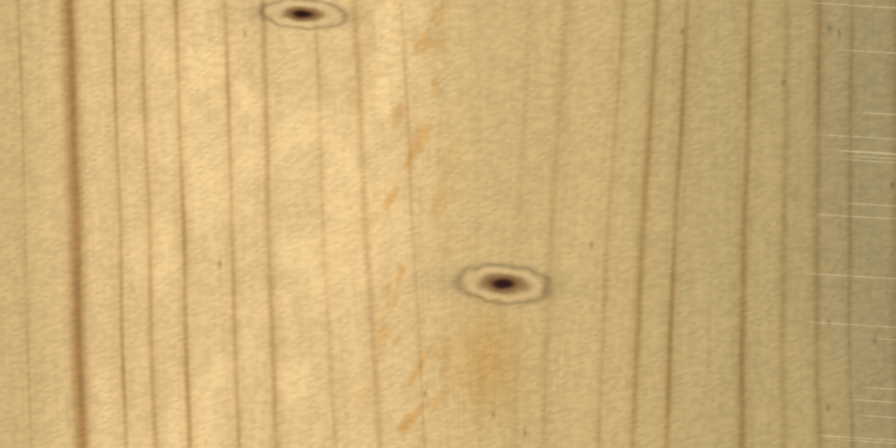
A Shadertoy shader for this texture:

```glsl
// Planed softwood board: leaning growth rings, fine fibre flecks and two knots.
// Rings are soft lines on a jittered lattice in a warped x coordinate; light
// falls off to the right, and noise adds flecks, resin streaks and mottling.

const vec3 HONEY   = vec3(0.875, 0.745, 0.525);
const vec3 TAN     = vec3(0.805, 0.695, 0.475);
const vec3 OLIVE   = vec3(0.730, 0.640, 0.440);
const vec3 SHADOW  = vec3(0.635, 0.570, 0.400);
const vec3 GLOW    = vec3(0.965, 0.825, 0.590);
const vec3 RING_TINT = vec3(0.85, 0.80, 0.74);
const vec3 BAND_TINT = vec3(0.81, 0.74, 0.67);
const vec3 RESIN_TINT = vec3(0.95, 0.87, 0.74);
const vec3 KNOT_CORE = vec3(0.20, 0.11, 0.09);
const vec3 KNOT_RIM  = vec3(0.56, 0.42, 0.26);

const int   RING_COUNT = 22;
const float RING_STEP  = 0.094;
const float BAND_X     = 0.153;
const float FLECK_GAIN = 0.085;
const int   SCRATCH_COUNT = 18;
const int   SPECK_COUNT   = 14;
const vec2  KNOT_A = vec2(1.125, 0.366);
const vec2  KNOT_B = vec2(0.677, 0.969);

float hash(vec2 p) {
    return fract(sin(dot(p, vec2(127.1, 311.7))) * 43758.5453);
}

float noise(vec2 p) {
    vec2 i = floor(p), f = fract(p);
    f = f * f * (3.0 - 2.0 * f);
    return mix(mix(hash(i), hash(i + vec2(1, 0)), f.x),
               mix(hash(i + vec2(0, 1)), hash(i + vec2(1, 1)), f.x), f.y);
}

float fbm(vec2 p) {
    return 0.55 * noise(p) + 0.3 * noise(p * 2.1 + 7.3) + 0.15 * noise(p * 4.3 + 3.1);
}

float bell(float d, float width) {
    return exp(-d * d / (width * width));
}

// Position across the rings, which lean towards the middle of the board
float ringCoord(vec2 p) {
    float left = 0.026 + 0.03 * smoothstep(0.6, 0.9, p.x);
    float right = -0.055 * (1.0 - smoothstep(1.35, 1.85, p.x));
    float lean = mix(left, right, smoothstep(0.9, 1.25, p.x));
    float wobble = 0.01 * (noise(vec2(p.x * 3.0, p.y * 4.0)) - 0.5);
    return p.x - lean * (1.0 - p.y) + wobble;
}

float rings(float x, float y) {
    float sum = 0.0;
    for (int i = 0; i < RING_COUNT; i++) {
        float id = float(i);
        float h = hash(vec2(id, 4.0));
        float center = (id + 0.5 + 0.6 * (h - 0.5)) * RING_STEP;
        float d = x - center;
        float width = mix(0.005, 0.010, hash(vec2(id, 9.0)));
        float gap = smoothstep(0.86, 0.96, center) - smoothstep(1.18, 1.27, center);
        float strength = mix(0.4, 1.0, hash(vec2(id, 2.0))) * (1.0 - 0.8 * gap);
        strength *= 0.7 + 0.5 * noise(vec2(id * 5.0, y * 6.0));
        sum += strength * (0.8 * bell(d, width) + 0.25 * bell(d, 0.024));
    }
    return min(sum, 1.1);
}

vec3 boardLight(vec2 p) {
    float x = p.x + 0.12 * (fbm(p * vec2(3.0, 2.0)) - 0.5);
    vec3 c = mix(TAN, HONEY, smoothstep(-0.04, 0.2, x));
    c = mix(c, TAN, smoothstep(0.84, 1.16, x));
    c = mix(c, OLIVE, smoothstep(1.32, 1.64, x));
    return mix(c, SHADOW, smoothstep(1.70, 1.98, x));
}

vec3 addKnot(vec3 wood, vec2 p, vec2 center, vec2 radius) {
    vec2 q = (p - center) / radius;
    q.y += 0.15 * q.x;
    float d = length(q) + 0.35 * (noise(p * 45.0) - 0.5);
    wood *= 1.0 - 0.14 * bell(length(q * vec2(0.45, 0.8)) - 0.4, 1.0);
    wood = mix(wood, GLOW * 0.94, 0.55 * bell(d - 1.55, 0.3));
    wood *= 1.0 - 0.13 * bell(d - 2.15, 0.25);
    wood = mix(wood, KNOT_RIM, 1.0 - smoothstep(0.75, 1.3, d));
    return mix(wood, KNOT_CORE, 1.0 - smoothstep(0.2, 0.85, d));
}

void mainImage(out vec4 fragColor, in vec2 fragCoord) {
    vec2 p = fragCoord / iResolution.y;
    float x = ringCoord(p);
    vec3 wood = boardLight(p);

    // Glossy patches on the warm side, strongest around the upper knot
    float warmSide = smoothstep(0.1, 0.4, p.x) * (1.0 - smoothstep(0.8, 1.0, p.x));
    float nearTop = bell(length((p - vec2(0.74, 0.92)) * vec2(1.0, 1.3)), 0.22);
    float gloss = smoothstep(0.42, 0.75, fbm(p * vec2(9.0, 7.0) + 2.0));
    wood = mix(wood, GLOW, warmSide * (0.6 * gloss + 0.12) + 0.5 * nearTop * gloss);

    // Growth rings, one broad dark band, slanted resin streaks
    wood *= mix(vec3(1.0), RING_TINT, rings(x, p.y));
    wood *= mix(vec3(1.0), BAND_TINT, bell(x - BAND_X, 0.019));
    float streak = smoothstep(0.5, 0.8, fbm(vec2(p.x * 24.0 - p.y * 14.0, p.y * 9.0 + p.x * 5.0)));
    wood *= mix(vec3(1.0), RESIN_TINT, streak * bell(p.x - 0.91, 0.09));
    wood *= mix(vec3(1.0), RESIN_TINT, 0.8 * bell(length((p - vec2(1.09, 0.19)) * vec2(1.6, 0.9)), 0.11));

    // Short fibre flecks and faint vertical pores
    float fleck = noise(vec2(p.x * 75.0 + p.y * 25.0, p.y * 150.0 - p.x * 45.0));
    float pore = noise(vec2(x * 130.0, p.y * 14.0));
    wood *= 1.0 + FLECK_GAIN * (fleck - 0.5) + 0.035 * (pore - 0.5);

    // Pale scratches along the shaded edge
    for (int i = 0; i < SCRATCH_COUNT; i++) {
        float id = float(i);
        float start = mix(1.78, 1.93, hash(vec2(id, 21.0)));
        float y = hash(vec2(id, 33.0)) - 0.06 * (p.x - start);
        wood += 0.07 * bell(p.y - y, 0.0025) * smoothstep(start, start + 0.05, p.x);
    }

    // Small dark specks
    for (int i = 0; i < SPECK_COUNT; i++) {
        float id = float(i);
        vec2 spot = vec2(2.0 * hash(vec2(id, 51.0)), hash(vec2(id, 67.0)));
        wood *= 1.0 - 0.16 * bell(length((p - spot) * vec2(1.0, 0.6)), 0.005);
    }

    wood = addKnot(wood, p, KNOT_A, vec2(0.046, 0.020));
    wood = addKnot(wood, p, KNOT_B, vec2(0.044, 0.015));
    fragColor = vec4(clamp(wood, 0.0, 1.0), 1.0);
}
```
